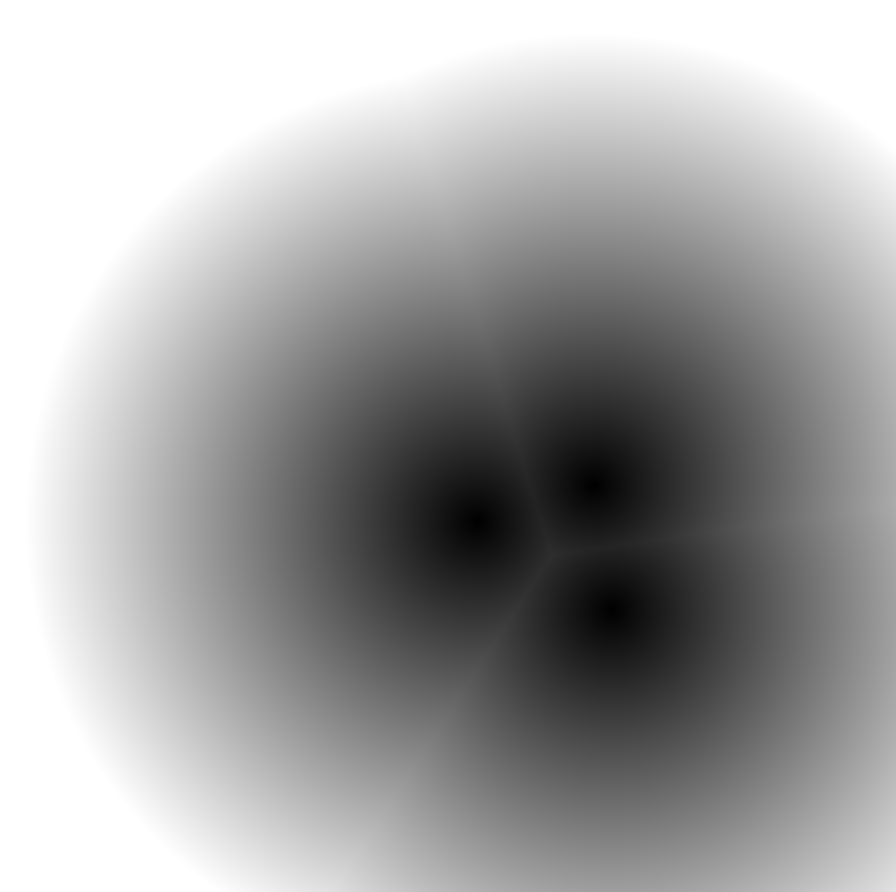
This background is drawn by a Shadertoy shader. Its source:

```glsl
// Cellular distance field: three dark cores fade linearly to white.
// Each pixel takes its distance to the nearest core, so the soft discs
// meet along faint straight ridges where two cores are equally near.

// Core centres in canvas heights, origin at the lower left
const int CORE_COUNT = 3;
const vec2 CORES[CORE_COUNT] = vec2[CORE_COUNT](
    vec2(0.535, 0.415),
    vec2(0.666, 0.456),
    vec2(0.686, 0.316)
);
const float FADE_RADIUS = 0.507;      // distance at which a core reaches white
const vec3 CORE_COLOR = vec3(0.0);
const vec3 OUTER_COLOR = vec3(1.0);

// Distance from a point to the closest core
float nearestCore(vec2 point) {
    float nearest = 1e3;
    for (int i = 0; i < CORE_COUNT; i++) {
        nearest = min(nearest, distance(point, CORES[i]));
    }
    return nearest;
}

void mainImage(out vec4 fragColor, in vec2 fragCoord) {
    vec2 point = fragCoord / iResolution.y;

    // Linear ramp from core to surround
    float brightness = clamp(nearestCore(point) / FADE_RADIUS, 0.0, 1.0);
    fragColor = vec4(mix(CORE_COLOR, OUTER_COLOR, brightness), 1.0);
}
```
